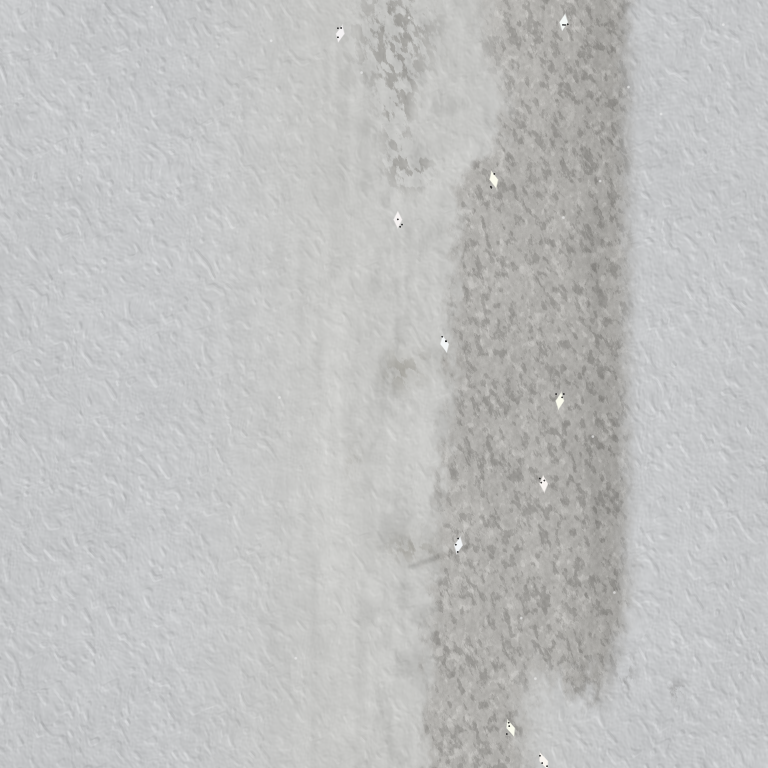
This texture is drawn by a Shadertoy shader. Its source:

```glsl
// Pale rough plaster wall with a damp dark vertical stain, smears and small glints.

const int GLINT_COUNT = 10;
const vec2 GLINTS[GLINT_COUNT] = vec2[](
    vec2(.443, .956), vec2(.734, .971), vec2(.643, .766), vec2(.518, .714), vec2(.579, .552),
    vec2(.729, .478), vec2(.708, .370), vec2(.597, .290), vec2(.665, .052), vec2(.708, .009));

float hash(vec2 p) {
    return fract(sin(dot(p, vec2(127.1, 311.7))) * 43758.5453);
}

float noise(vec2 p) {
    vec2 i = floor(p), f = fract(p);
    f = f * f * (3.0 - 2.0 * f);
    return mix(mix(hash(i), hash(i + vec2(1, 0)), f.x),
               mix(hash(i + vec2(0, 1)), hash(i + vec2(1, 1)), f.x), f.y);
}

float fbm(vec2 p) {
    float sum = 0.0, amp = 0.5;
    for (int i = 0; i < 4; i++) {
        sum += amp * noise(p);
        p = mat2(1.6, 1.2, -1.2, 1.6) * p + 7.3;
        amp *= 0.5;
    }
    return sum / 0.9375;
}

float segment(vec2 p, vec2 a, vec2 b) {
    vec2 d = b - a;
    return length(p - a - d * clamp(dot(p - a, d) / dot(d, d), 0.0, 1.0));
}

// Soft elliptical patch
float blob(vec2 p, vec2 center, vec2 radius) {
    vec2 q = (p - center) / radius;
    return exp(-dot(q, q));
}

// Short slanted dents, sparse and shallow
float plasterHeight(vec2 p) {
    p += 0.010 * (vec2(noise(p * 34.0), noise(p * 34.0 + 9.0)) - 0.5);
    vec2 q = vec2(p.x + 0.6 * p.y, p.y - 0.6 * p.x);
    float dents = smoothstep(0.60, 0.88, noise(q * vec2(125.0, 78.0)));
    return 0.30 * noise(q * vec2(165.0, 105.0) + 3.0) + 0.45 * noise(q * vec2(330.0, 250.0)) - 0.65 * dents;
}

float stainMask(vec2 p) {
    float wobble = (fbm(p * vec2(95.0, 60.0)) - 0.5) * 0.045;
    float left = mix(0.553, 0.597, smoothstep(0.0, 0.8, p.y))
               + 0.048 * smoothstep(0.765, 0.815, p.y) - 0.028 * smoothstep(0.87, 0.98, p.y);
    float right = 0.819 - 0.030 * (1.0 - smoothstep(0.06, 0.24, p.y));
    float band = smoothstep(-0.015, 0.018 + 0.025 * smoothstep(0.8, 0.9, p.y), p.x - left + wobble)
               * (1.0 - smoothstep(-0.022, 0.018, p.x - right + 0.4 * wobble));
    float cut = smoothstep(0.660, 0.710, p.x + wobble)
              * (1.0 - smoothstep(0.065, 0.145, p.y + 0.35 * (p.x - 0.75) + 2.0 * wobble));
    return band * (1.0 - cut);
}

// Curved pale streak left by a swept trowel
float paleStreak(vec2 p) {
    float d = segment(p, vec2(.64, .81), vec2(.53, .745));
    d = min(d, segment(p, vec2(.53, .745), vec2(.445, .62)));
    d = min(d, segment(p, vec2(.445, .62), vec2(.425, .40)));
    d = min(d, segment(p, vec2(.425, .40), vec2(.445, .05)));
    return 1.0 - smoothstep(0.006, 0.026, d);
}

vec3 addGlint(vec3 color, vec2 p, float seed, float px) {
    float lean = mix(-0.45, 0.45, hash(vec2(seed, 3.0)));
    vec2 q = vec2(p.x - lean * p.y, p.y);
    float d = abs(q.x) + 0.5 * abs(q.y) - 0.0056;
    vec3 tint = vec3(0.97, 0.97, 0.95) + 0.02 * cos(seed * 2.0 + vec3(0.0, 0.8, 3.0));
    color = mix(color, tint, 1.0 - smoothstep(-px, px, d));
    for (int i = 0; i < 3; i++) {
        float k = float(i);
        vec2 dotPos = (vec2(hash(vec2(seed, k)), hash(vec2(k + 9.0, seed))) - 0.5) * vec2(0.012, 0.021);
        color = mix(color, vec3(0.12), 0.85 * (1.0 - smoothstep(0.0004, 0.0006 + px, length(p - dotPos))));
    }
    return color;
}

void mainImage(out vec4 fragColor, in vec2 fragCoord) {
    vec2 uv = fragCoord / iResolution.xy;
    float px = 1.0 / iResolution.y;

    // Wall tone: cool at the sides, warmer in the smoothed middle
    float middle = smoothstep(0.18, 0.46, uv.x) * (1.0 - smoothstep(0.6, 0.85, uv.x));
    vec3 color = mix(vec3(0.774, 0.780, 0.786), vec3(0.783, 0.784, 0.775), middle);
    color += (fbm(uv * vec2(7.0, 5.0)) - 0.5) * 0.030;
    float relief = plasterHeight(uv) - plasterHeight(uv + vec2(0.0022, 0.0026));
    color += relief * mix(0.075, 0.040, middle);
    color += 0.055 * (fbm(uv * vec2(85.0, 62.0)) - 0.5);
    color += 0.030 * (noise(uv * vec2(120.0, 9.0)) - 0.5) * middle;
    color += 0.018 * paleStreak(uv) * (0.6 + 0.8 * noise(uv * vec2(110.0, 8.0)));

    // Faint grey mottling between the streak and the stain
    float between = smoothstep(0.43, 0.50, uv.x) * (1.0 - smoothstep(0.60, 0.66, uv.x));
    color -= 0.040 * between * smoothstep(0.50, 0.72, fbm(uv * vec2(42.0, 30.0) + 5.0));

    // Damp stain with dark flecks, pale grains and a darker right strip
    vec2 grain = vec2(uv.x + 0.25 * uv.y, uv.y);
    float flecks = smoothstep(0.50, 0.70, fbm(grain * vec2(155.0, 98.0)));
    float pale = smoothstep(0.56, 0.76, fbm(uv * vec2(150.0, 105.0) + 31.0));
    float fine = fbm(uv * vec2(270.0, 190.0)) - 0.5;
    float strip = smoothstep(0.69, 0.78, uv.x + 0.04 * (noise(uv * vec2(30.0, 5.0)) - 0.5));
    vec3 damp = vec3(0.696, 0.690, 0.676) - 0.042 * strip - 0.090 * flecks + 0.055 * pale + 0.11 * fine;
    damp += 0.055 * (fbm(uv * vec2(45.0, 6.0)) - 0.5) + 0.04 * (fbm(uv * vec2(24.0, 16.0)) - 0.5);
    damp += 0.022 * smoothstep(0.78, 0.95, uv.y) * (1.0 - strip);
    color = mix(color, damp, stainMask(uv));

    // Speckled spots beside the stain
    float spots = blob(uv, vec2(.515, .955), vec2(.045, .065)) + blob(uv, vec2(.515, .865), vec2(.018, .060))
                + blob(uv, vec2(.533, .780), vec2(.026, .025)) + 0.7 * blob(uv, vec2(.880, .100), vec2(.014))
                + 0.6 * blob(uv, vec2(.815, .125), vec2(.014, .022));
    float speckle = smoothstep(0.45, 0.63, fbm(grain * vec2(130.0, 80.0) + 11.0));
    color -= vec3(0.125, 0.13, 0.135) * min(1.3 * spots, 1.0) * speckle;
    float smudge = blob(uv, vec2(.522, .518), vec2(.022, .026)) + blob(uv, vec2(.535, .285), vec2(.032, .018))
                 + 0.5 * blob(uv, vec2(.460, .400), vec2(.012, .025)) + 0.4 * blob(uv, vec2(.56, .525), vec2(.03, .02));
    color -= vec3(0.085, 0.09, 0.10) * smudge * (0.45 + 0.8 * speckle);
    float scratch = 1.0 - smoothstep(0.0, 0.006, segment(uv, vec2(.535, .262), vec2(.610, .289)));
    color -= 0.10 * scratch * (0.3 + 0.7 * noise(uv * 120.0));

    // Sparse tiny chips, then the larger glints
    vec2 cell = floor(uv * 24.0);
    vec2 chip = (cell + 0.2 + 0.6 * vec2(hash(cell), hash(cell + 5.0))) / 24.0;
    float chipMask = step(0.97, hash(cell + 17.0)) * (1.0 - smoothstep(0.0007, 0.0014 + px, length(uv - chip)));
    color = mix(color, vec3(0.92), 0.7 * chipMask);
    for (int i = 0; i < GLINT_COUNT; i++) color = addGlint(color, uv - GLINTS[i], float(i) + 1.0, px);

    fragColor = vec4(clamp(color, 0.0, 1.0), 1.0);
}
```
